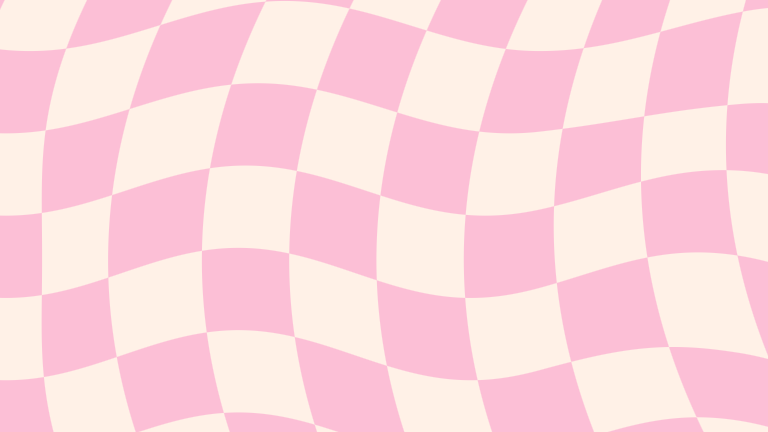
Reproduce this pattern procedurally as a Shadertoy shader.

```glsl
// Wavy two-tone checkerboard, about nine columns by five rows of bent cells.
// Each pixel is traced back through a bend (columns) and a wave (rows) by
// fixed-point iteration, then coloured by the parity of its flat cell.

#define PINK vec3(0.988, 0.749, 0.839)
#define CREAM vec3(1.0, 0.945, 0.906)
#define CELL vec2(0.2019, 0.1905)        // flat cell size, in canvas heights
#define GRID_START vec2(0.0718, 0.0602)  // first crossing, from the top left
#define BEND 0.41                        // curvature of the columns
#define BEND_CENTER 0.463                // depth at which columns stay put
#define LEAN vec2(-0.115, 0.105)         // column slant, left and right
#define WAVE_HEIGHT 0.058
#define WAVE_LENGTH vec2(1.18, 1.076)    // at the top and further down
#define WAVE_START vec2(0.069, 0.014)    // first crest, top and further down
#define RIGHT_SAG 0.023
#define STEPS 8

const float TAU = 6.2831853;

float bump(float x, float center, float width) {
    float t = (x - center) / width;
    return exp(-t * t);
}

// Sideways shift of a column whose flat position is x, at depth y.
float columnShift(float x, float y) {
    float d = y - BEND_CENTER;
    float lean = mix(LEAN.x, LEAN.y, smoothstep(1.04, 1.71, x));
    float swell = 0.046 * bump(y, 0.602, 0.30) - 0.012;
    float pinch = swell * bump(x, 0.072, 0.1) - 0.016 * bump(x, 0.273, 0.1);
    return BEND * d * d + lean * d + pinch;
}

// Downward shift of a row whose flat depth is y, at position x.
float rowShift(float x, float y) {
    float wavelength = mix(WAVE_LENGTH.x, WAVE_LENGTH.y, smoothstep(0.14, 0.625, y));
    float start = mix(WAVE_START.x, WAVE_START.y, smoothstep(0.06, 0.25, y));
    float wave = WAVE_HEIGHT * cos(TAU * (x - start) / wavelength);
    float sag = RIGHT_SAG * (1.0 + cos(TAU * (y - 0.245) / 0.579));
    return wave + sag * smoothstep(1.25, 1.71, x);
}

// Invert both shifts to find the flat grid position.
vec2 unwarp(vec2 p) {
    vec2 flatPos = p;
    for (int i = 0; i < STEPS; i++) {
        flatPos = p - vec2(columnShift(flatPos.x, p.y), rowShift(p.x, flatPos.y));
    }
    return flatPos;
}

// Smoothed square wave: +1 in even cells, -1 in odd ones.
vec2 stripes(vec2 cell) {
    vec2 ramp = 0.5 - abs(mod(cell + 0.5, 2.0) - 1.0);
    return clamp(2.0 * ramp / fwidth(cell), -1.0, 1.0);
}

void mainImage(out vec4 fragColor, in vec2 fragCoord) {
    vec2 p = fragCoord / iResolution.y;
    p.y = 1.0 - p.y;  // depth below the top edge

    vec2 cell = (unwarp(p) - GRID_START) / CELL;
    vec2 s = stripes(cell);
    fragColor = vec4(mix(PINK, CREAM, 0.5 + 0.5 * s.x * s.y), 1.0);
}
```
